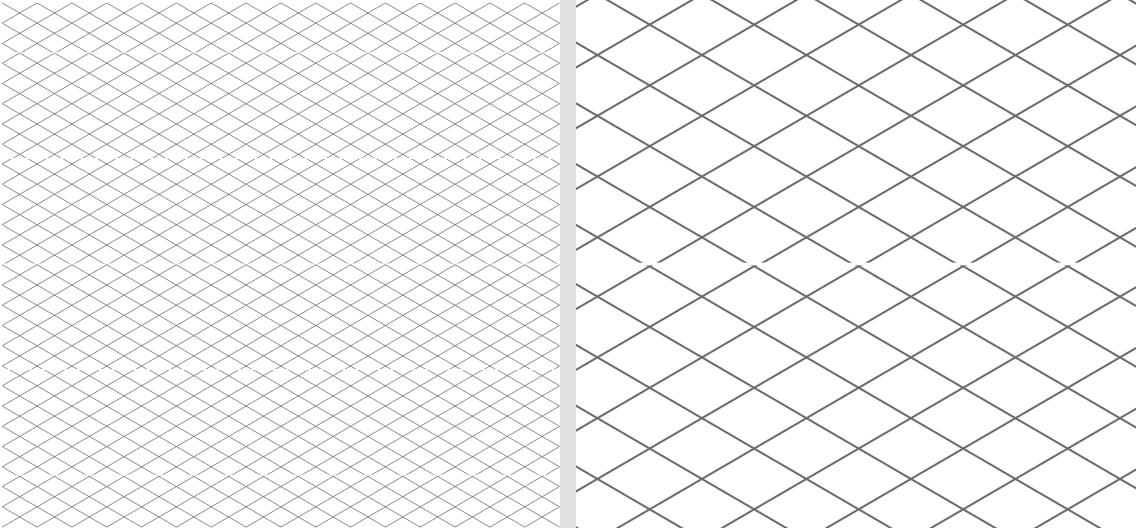
Left, the full canvas; right, a detail of the centre.
This pattern is drawn by a Shadertoy shader. Its source:

```glsl
// Lengths are fractions of the canvas height, y runs down from the top
const vec2  GRID_MIN    = vec2(0.0042, 0.0055);
const vec2  GRID_MAX    = vec2(1.0598, 0.9986);
const float COLUMNS     = 16.0;
const float CELL_HEIGHT = 0.03837;
const float LINE_WIDTH  = 0.00129;
const float SEAM_PERIOD = 0.2;
const float SEAM_WIDTH  = 0.0017;
const float SEAM_SKIP   = 0.00097;
const vec3  PAPER       = vec3(1.0);
const vec3  INK         = vec3(0.42);

// Share of a pixel covered by a stripe whose centre lies dist away
float stripe(float dist, float width, float pixel) {
    float outer = clamp((dist + 0.5 * width) / pixel + 0.5, 0.0, 1.0);
    float inner = clamp((dist - 0.5 * width) / pixel + 0.5, 0.0, 1.0);
    return outer - inner;
}

// Signed offset from the nearest whole number
float nearest(float v) {
    return fract(v + 0.5) - 0.5;
}

// Antialiased mask of the framed area
float frameMask(vec2 p, float pixel) {
    vec2 inside = min(p - GRID_MIN, GRID_MAX - p);
    vec2 cover = clamp(inside / pixel + 0.5, 0.0, 1.0);
    return cover.x * cover.y;
}

// Two families of slanted lines crossing into rhombi
float rhombusGrid(vec2 p, float pixel) {
    vec2 cell = vec2((GRID_MAX.x - GRID_MIN.x) / COLUMNS, CELL_HEIGHT);
    vec2 q = (p - GRID_MIN) / cell;
    float toDistance = 1.0 / length(1.0 / cell);
    float rising  = stripe(nearest(q.x + q.y) * toDistance, LINE_WIDTH, pixel);
    float falling = stripe(nearest(q.x - q.y) * toDistance, LINE_WIDTH, pixel);
    return 1.0 - (1.0 - rising) * (1.0 - falling);
}

void mainImage(out vec4 fragColor, in vec2 fragCoord) {
    float pixel = 1.0 / iResolution.y;
    vec2 p = vec2(fragCoord.x, iResolution.y - fragCoord.y) * pixel;

    // Horizontal seams: a thin blank strip, then the grid resumes slightly advanced
    float band = p.y / SEAM_PERIOD + 0.5;
    float seam = stripe(nearest(band) * SEAM_PERIOD, SEAM_WIDTH, pixel);
    vec2 shifted = p + vec2(0.0, floor(band) * SEAM_SKIP);

    float ink = rhombusGrid(shifted, pixel) * frameMask(p, pixel) * (1.0 - seam);
    fragColor = vec4(mix(PAPER, INK, ink), 1.0);
}
```
